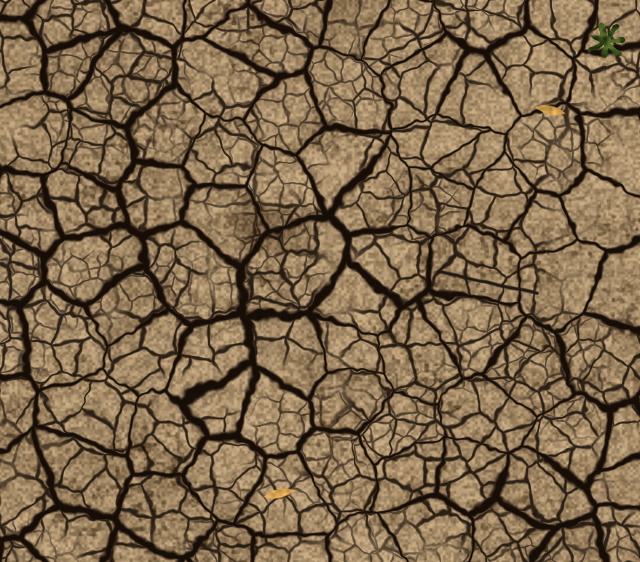
Write a Shadertoy shader that draws this texture.

```glsl
// Dry cracked earth: jagged plates split by wide and hairline cracks, with a few scraps of litter.

#define PLATE_DENSITY 8.2
#define SHARD_DENSITY 16.0
#define CHIP_DENSITY 25.0
#define CRACK_WIDTH 0.0052
#define WARP 0.028
#define GRAIN 0.75
#define SOIL_TONE 0.80
#define SOIL_DARK vec3(0.40, 0.31, 0.20)
#define SOIL_LIGHT vec3(0.73, 0.62, 0.47)
#define CRACK_COLOR vec3(0.085, 0.052, 0.028)

float hash(vec2 p) {
    return fract(sin(dot(p, vec2(127.1, 311.7))) * 43758.5);
}

vec2 hash2(vec2 p) {
    return vec2(hash(p), hash(p + 57.3));
}

float noise(vec2 p) {
    vec2 i = floor(p), f = fract(p);
    f = f * f * (3.0 - 2.0 * f);
    return mix(mix(hash(i), hash(i + vec2(1, 0)), f.x),
               mix(hash(i + vec2(0, 1)), hash(i + vec2(1, 1)), f.x), f.y);
}

float fbm(vec2 p) {
    float sum = 0.0, amp = 0.5;
    for (int i = 0; i < 4; i++) {
        sum += amp * noise(p);
        p = mat2(1.6, 1.2, -1.2, 1.6) * p + 3.7;
        amp *= 0.5;
    }
    return sum / 0.9375;
}

// Voronoi cells: x = distance to the nearest border, y = random value of the cell
vec2 cells(vec2 p, float density) {
    p *= density;
    vec2 base = floor(p), f = p - base, nearCell = vec2(0), nearest = vec2(8);
    for (int y = -1; y <= 1; y++)
    for (int x = -1; x <= 1; x++) {
        vec2 g = vec2(x, y);
        vec2 r = g + 0.05 + 0.9 * hash2(base + g) - f;
        if (dot(r, r) < dot(nearest, nearest)) { nearest = r; nearCell = g; }
    }
    float border = 8.0;
    for (int y = -2; y <= 2; y++)
    for (int x = -2; x <= 2; x++) {
        vec2 g = nearCell + vec2(x, y);
        vec2 r = g + 0.05 + 0.9 * hash2(base + g) - f;
        vec2 d = r - nearest;
        if (dot(d, d) > 1e-5) border = min(border, dot(0.5 * (r + nearest), normalize(d)));
    }
    return vec2(border / density, hash(base + nearCell + 9.1));
}

float crack(float dist, float width, float soft) {
    return 1.0 - smoothstep(width * 0.5, width + soft, dist);
}

float segment(vec2 p, vec2 a, vec2 b) {
    vec2 pa = p - a, ba = b - a;
    return length(pa - ba * clamp(dot(pa, ba) / dot(ba, ba), 0.0, 1.0));
}

// Pointed leaf lying along a slightly tilted axis
float leaf(vec2 p, float px) {
    p.y += 0.2 * p.x;
    float halfWidth = 0.008 * (1.0 - pow(p.x / 0.027, 2.0));
    return 1.0 - smoothstep(-px, px, abs(p.y) - halfWidth);
}

void mainImage(out vec4 fragColor, in vec2 fragCoord) {
    vec2 uv = fragCoord / iResolution.y;
    float px = 1.0 / iResolution.y;

    // Jagged borders
    vec2 bend = vec2(fbm(uv * 15.0), fbm(uv * 15.0 + 41.0)) - 0.5;
    vec2 jag = vec2(noise(uv * 85.0), noise(uv * 85.0 + 23.0)) - 0.5;
    vec2 p = uv + 2.0 + WARP * bend + 0.006 * jag;
    vec2 plate = cells(p, PLATE_DENSITY);
    vec2 shard = cells(p + 5.3, SHARD_DENSITY);
    vec2 chip = cells(p + 11.7, CHIP_DENSITY);

    // Soil tone: broad patches, plate variation, crumbs and clumped dark specks
    float clod = smoothstep(0.085, 0.02, length((uv - vec2(0.47, 0.60)) * vec2(0.8, 1.2)) + 0.05 * bend.x);
    float clump = smoothstep(0.35, 0.7, fbm(uv * 9.0 + 70.0));
    float tone = SOIL_TONE + 0.5 * (fbm(uv * 5.0 + 13.0) - 0.5) + 0.1 * (plate.y - 0.5) + 0.1 * (shard.y - 0.5);
    tone += 0.5 * (fbm(uv * 50.0) - 0.5) + GRAIN * (noise(uv * 210.0) - 0.5);
    tone -= 0.55 * clump * smoothstep(0.55, 0.85, noise(uv * 120.0 + 31.0));
    tone -= 0.55 * clod + 0.22 * exp(-plate.x * 130.0);
    vec3 color = mix(SOIL_DARK, SOIL_LIGHT, clamp(tone, -0.5, 1.2));

    // Cracks: wide, narrow and broken hairlines
    float wide = CRACK_WIDTH * mix(0.1, 1.35, smoothstep(0.2, 0.8, noise(uv * 8.0 + 17.0)));
    float narrow = CRACK_WIDTH * mix(0.05, 0.55, noise(uv * 14.0 + 29.0));
    float shardMask = smoothstep(0.2, 0.5, noise(uv * 10.0 + 53.0));
    float chipMask = smoothstep(0.45, 0.7, noise(uv * 8.0 + 87.0));
    float depth = crack(plate.x, wide, 0.0022 + px);
    depth = max(depth, 0.85 * shardMask * crack(shard.x, narrow, 0.0014 + px));
    depth = max(depth, 0.6 * chipMask * crack(chip.x, 0.0008, 0.001 + px));
    color = mix(color, CRACK_COLOR, depth);

    // Litter: twig, two dry leaves and a weed
    float twig = segment(uv + 0.006 * bend, vec2(0.786, 0.515), vec2(0.955, 0.478));
    color = mix(color, vec3(0.13, 0.10, 0.08), 1.0 - smoothstep(0.001, 0.003 + px, twig));
    float leaves = max(leaf(uv - vec2(0.979, 0.804), px), leaf((uv - vec2(0.497, 0.122)) * vec2(1, -1), px));
    color = mix(color, vec3(0.88, 0.66, 0.32) * (0.75 + 0.4 * noise(uv * 150.0)), leaves);
    vec2 w = uv - vec2(1.079, 0.926);
    float blades = 0.022 + 0.012 * sin(7.0 * atan(w.y, w.x) + 1.0) + 0.02 * jag.x;
    float weed = 1.0 - smoothstep(-0.003, 0.003, length(w) - blades);
    color = mix(color, mix(vec3(0.08, 0.13, 0.04), vec3(0.36, 0.46, 0.17), noise(uv * 130.0)), weed);

    fragColor = vec4(color, 1.0);
}
```
